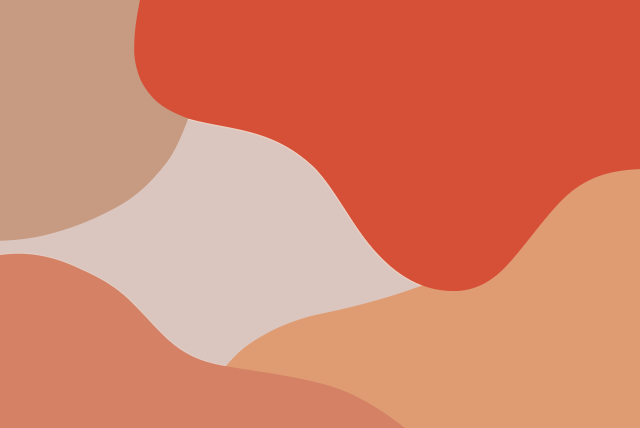
This background is drawn by a WebGL 2 fragment shader. Its source:

```glsl
#version 300 es
precision highp float;
// Flat abstract background of five overlapping wavy colour fields with thin light rims.
uniform vec2 u_resolution;
out vec4 fragColor;

// Smooth cubic curve through knots (position, value, slope), constant past the ends.
float curve(float t, vec3 knot[7]) {
  float value = knot[0].y;
  for (int i = 0; i < 6; i++) {
    vec3 a = knot[i], b = knot[i + 1];
    float w = b.x - a.x;
    float s = clamp((t - a.x) / w, 0.0, 1.0), r = 1.0 - s;
    if (t > a.x)
      value = mix(a.y, b.y, s * s * (3.0 - 2.0 * s)) + w * s * r * (a.z * r - b.z * s);
  }
  return value;
}

// Turns an implicit field into an approximate distance in canvas heights.
float toDistance(float field) {
  float slope = length(vec2(dFdx(field), dFdy(field)));
  return field / max(slope * u_resolution.y, 1e-5);
}

float cover(float d) {
  return clamp(d * u_resolution.y + 0.5, 0.0, 1.0);
}

float rim(float d) {
  return exp(-pow(d / 0.0028, 2.0));
}

void main() {
  vec2 p = gl_FragCoord.xy / u_resolution * vec2(1.5, 1.0);

  // Edges of the fields: positive distances lie inside.
  float tan_ = toDistance(p.y - curve(p.x, vec3[7](
    vec3(0.0, 0.4375, 0.03), vec3(0.078, 0.445, 0.17), vec3(0.156, 0.465, 0.32),
    vec3(0.234, 0.496, 0.48), vec3(0.3125, 0.541, 0.75), vec3(0.391, 0.621, 1.3),
    vec3(0.441, 0.723, 2.7))));
  float coral = toDistance(curve(p.x, vec3[7](
    vec3(0.0, 0.404, 0.15), vec3(0.176, 0.377, -0.45), vec3(0.303, 0.299, -0.95),
    vec3(0.4, 0.201, -0.86), vec3(0.529, 0.1445, -0.17), vec3(0.762, 0.1016, -0.27),
    vec3(0.977, -0.023, -0.85))) - p.y);
  float orange = toDistance(curve(p.x, vec3[7](
    vec3(0.529, 0.1445, 1.1), vec3(0.566, 0.182, 0.85), vec3(0.625, 0.221, 0.55),
    vec3(0.703, 0.254, 0.33), vec3(0.781, 0.273, 0.22), vec3(0.992, 0.334, 0.37),
    vec3(1.5, 0.805, 0.9))) - p.y);
  float redLower = toDistance(p.y - curve(p.x, vec3[7](
    vec3(0.441, 0.723, -0.28), vec3(0.732, 0.613, -0.92), vec3(0.859, 0.4375, -1.28),
    vec3(1.064, 0.32, 0.0), vec3(1.191, 0.383, 1.1), vec3(1.348, 0.559, 0.72),
    vec3(1.5, 0.605, 0.05))));
  float redLeft = toDistance(p.x - curve(p.y, vec3[7](
    vec3(0.723, 0.441, -2.6), vec3(0.746, 0.391, -1.7), vec3(0.779, 0.352, -0.85),
    vec3(0.828, 0.324, -0.32), vec3(0.883, 0.3145, 0.0), vec3(0.941, 0.318, 0.13),
    vec3(1.0, 0.328, 0.2))));
  float red = min(redLower, redLeft);

  // Pale ground with a light rim, strongest beside the red field.
  vec3 color = vec3(0.855, 0.775, 0.75);
  color = mix(color, vec3(0.96, 0.85, 0.78), max(0.75 * rim(red), 0.35 * rim(coral)));

  // Fields from back to front.
  color = mix(color, vec3(0.78, 0.602, 0.51), cover(tan_));
  color = mix(color, vec3(0.873, 0.612, 0.447), cover(orange));
  color = mix(color, vec3(0.832, 0.507, 0.4), cover(coral));
  color = mix(color, vec3(0.84, 0.31, 0.215), cover(red));
  fragColor = vec4(color, 1.0);
}
```
